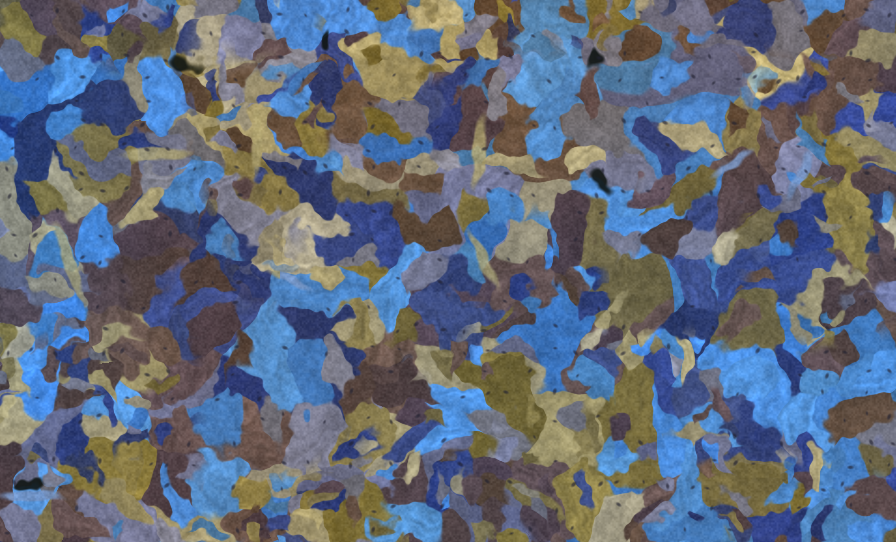
This texture is drawn by a WebGL 1 fragment shader. Its source:

```glsl
precision highp float;
// Thin section of rock in polarised light: ragged blue, brown, olive and cream grains.
uniform vec2 u_resolution;

float hash(vec2 p) {
  vec3 q = fract(p.xyx * vec3(0.1031, 0.1030, 0.0973));
  q += dot(q, q.yzx + 33.33);
  return fract((q.x + q.y) * q.z);
}

float noise(vec2 p) {
  vec2 i = floor(p), f = fract(p);
  f = f * f * (3.0 - 2.0 * f);
  return mix(mix(hash(i), hash(i + vec2(1, 0)), f.x),
             mix(hash(i + vec2(0, 1)), hash(i + vec2(1, 1)), f.x), f.y);
}

vec2 noise2(vec2 p) {
  return vec2(noise(p), noise(p + 71.3)) - 0.5;
}

vec2 rotate(vec2 p, float a) {
  float c = cos(a), s = sin(a);
  return vec2(c * p.x + s * p.y, c * p.y - s * p.x);
}

// Interference colours, chosen by their share of the area
vec3 mineral(float t) {
  vec3 c = vec3(0.29, 0.50, 0.75);             // sky blue
  c = mix(c, vec3(0.22, 0.28, 0.49), step(0.19, t)); // indigo
  c = mix(c, vec3(0.43, 0.45, 0.55), step(0.34, t)); // lavender grey
  c = mix(c, vec3(0.35, 0.30, 0.31), step(0.51, t)); // brown
  c = mix(c, vec3(0.46, 0.43, 0.29), step(0.74, t)); // olive
  return mix(c, vec3(0.61, 0.59, 0.49), step(0.88, t)); // cream
}

// Soft-edged cells with their own direction, streaks and colour (premultiplied)
vec4 grains(vec2 p, float scale, float cover, float seed) {
  p = p * scale + seed;
  vec2 cell = floor(p);
  vec4 sum = vec4(0.0);
  float total = 0.0;
  for (int y = -1; y <= 1; y++) {
    for (int x = -1; x <= 1; x++) {
      vec2 id = cell + vec2(x, y);
      float h = hash(id + 5.7), k = hash(id + 31.1);
      vec2 site = id + 0.1 + 0.8 * vec2(hash(id), hash(id + 17.0));
      vec2 q = rotate(p - site, 6.283 * h);
      float d = length(q * vec2(0.75, 1.35));
      float w = exp(-700.0 / scale * (d - 0.5));
      vec3 c = mineral(hash(id + 47.9));
      float streak = noise(q / scale * vec2(18.0, 110.0) + 40.0 * h) - 0.5;
      c *= 0.86 + 0.28 * k + 0.26 * streak * k;
      c += (h - 0.5) * vec3(0.05, 0.03, -0.07);
      sum += w * step(hash(id + 83.3), cover) * vec4(c, 1.0);
      total += w;
    }
  }
  return sum / total;
}

vec3 over(vec3 base, vec4 top) {
  return base * (1.0 - top.a) + top.rgb;
}

// Scattered elongated spots; size and edge are in canvas heights
float spots(vec2 p, float scale, vec2 size, float chance, float edge) {
  vec2 id = floor(p * scale);
  vec2 site = id + 0.3 + 0.4 * vec2(hash(id + 3.1), hash(id + 9.2));
  vec2 q = rotate(p - site / scale, 6.283 * hash(id + 21.4));
  vec2 r = size * (0.6 + 0.6 * hash(id + 55.0));
  float d = (length(q / r) - 1.0) * r.y;
  return step(hash(id + 12.6), chance) * (1.0 - smoothstep(-edge, edge, d));
}

void main() {
  vec2 p = gl_FragCoord.xy / u_resolution.y;

  // Ragged outlines
  vec2 w = p + 0.055 * noise2(p * 9.0) + 0.030 * noise2(p * 26.0 + 8.0);
  w += 0.012 * noise2(p * 70.0 + 3.0);

  // Large grains, then smaller ones gathered in patches
  float patchy = noise(p * 4.0 + 20.0);
  vec3 color = grains(w, 7.5, 1.0, 13.0).rgb;
  color = over(color, grains(w + 0.3, 11.0, 0.50, 37.0));
  color = over(color, grains(w, 19.0, 0.30, 61.0));
  color = over(color, grains(w, 34.0, 0.22, 90.0) * smoothstep(0.35, 0.55, patchy));

  // Pale laths
  float lath = spots(w * 0.4 + p * 0.6, 5.0, vec2(0.060, 0.011), 0.22, 0.003);
  vec3 pale = mix(vec3(0.45, 0.57, 0.76), vec3(0.62, 0.60, 0.46), step(0.5, noise(p * 3.0)));
  color = mix(color, pale, 0.85 * lath);

  // Contrast, broad drift of hue and fine mottling
  vec3 mean = vec3(0.38, 0.41, 0.47);
  color = mean + (color - mean) * 1.12;
  color += (noise(p * 2.2 + 6.0) - 0.5) * vec3(-0.07, 0.0, 0.10);
  color *= 1.0 + 0.16 * (noise(w * 45.0) - 0.5) + 0.14 * (noise(p * 130.0) - 0.5);
  color += 0.07 * (noise(p * 290.0) - 0.5);

  // Opaque pits and dust
  float pit = spots(w, 4.0, vec2(0.022, 0.012), 0.16, 0.004);
  float dust = spots(p, 24.0, vec2(0.0045, 0.0026), 0.30, 0.002);
  color = mix(color, vec3(0.06, 0.08, 0.07), 0.9 * pit);
  color = mix(color, vec3(0.13, 0.13, 0.19), 0.65 * dust);

  gl_FragColor = vec4(clamp(color, 0.0, 1.0), 1.0);
}
```
